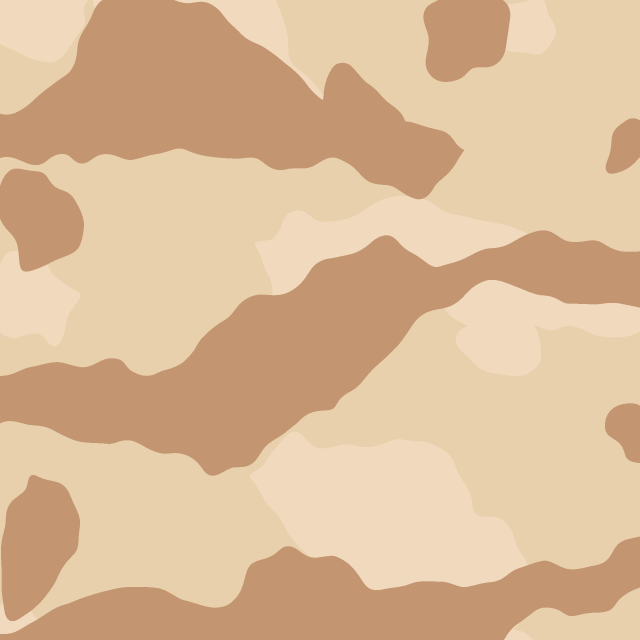
Reproduce this pattern procedurally as a WebGL 1 fragment shader.

```glsl
precision highp float;

// Desert camouflage in three flat colours: brown bands and islands over sand,
// with pale patches tucked behind their edges. Simple bands and ellipses get
// their lobed outlines from a noise warp; supersampling smooths the edges.

uniform vec2 u_resolution;

const vec3 SAND  = vec3(0.912, 0.814, 0.674);
const vec3 BROWN = vec3(0.765, 0.59, 0.445);
const vec3 PALE  = vec3(0.945, 0.85, 0.745);

float hash(vec2 p) {
  return fract(sin(dot(p, vec2(127.1, 311.7))) * 43758.5453);
}

// Value noise centred on zero
float noise(vec2 p) {
  vec2 i = floor(p), f = fract(p);
  f = f * f * (3.0 - 2.0 * f);
  float low  = mix(hash(i), hash(i + vec2(1.0, 0.0)), f.x);
  float high = mix(hash(i + vec2(0.0, 1.0)), hash(i + vec2(1.0, 1.0)), f.x);
  return mix(low, high, f.y) - 0.5;
}

vec2 noise2(vec2 p) {
  return vec2(noise(p), noise(p + vec2(37.2, 91.7)));
}

// Shared broad meanders, then lobes and small nicks that vary with the seed
vec2 warp(vec2 p, float seed) {
  return p + 0.075 * noise2(p * 5.0 + 4.6)
           + 0.065 * noise2(p * 12.0 + seed)
           + 0.022 * noise2(p * 25.0 + seed);
}

// Swelling of band k, one blunt bulge along its length
float bulge(float x, float k) {
  float t = (x - 0.47 + 0.2 * k) / 0.16;
  return exp(-t * t * t * t);
}

float bandCentre(float x, float k) {
  float base = 0.35 + 0.40 * k + 0.03 * k * k;
  float rise = 0.24 - 0.19 * k * k - 0.05 * k;
  float shift = 0.1 * k - 0.03 * (1.0 - abs(k));
  return base + rise * smoothstep(0.2, 0.75, x) + shift * bulge(x, k);
}

float bandHalfWidth(float x, float k) {
  float taper = 0.15 * max(k, 0.0) * smoothstep(0.6, 0.8, x);
  return 0.048 + (0.085 - 0.015 * abs(k)) * bulge(x, k) - taper;
}

// Ellipse repeated in height with the given period; negative inside
float island(vec2 p, vec2 centre, vec2 radius, float period) {
  vec2 q = p - centre;
  q.y = mod(q.y + 0.5 * period, period) - 0.5 * period;
  return length(q / radius) - 1.0;
}

vec2 islandCentre(float i) {
  return vec2(0.08 + 0.82 * i - 0.18 * i * i, 0.14 + 0.83 * i);
}

float islandPeriod(float i) {
  return 0.5 + 0.5 * mod(i, 2.0);
}

// Brown: sloping bands, islands, and a knob on the upper band
float brownField(vec2 p) {
  float d = island(p, vec2(0.55, 0.83), vec2(0.06, 0.08), 1.0);
  for (int n = 0; n < 3; n++) {
    float i = float(n), k = i - 1.0;
    vec2 radius = vec2(0.078, 0.084) - 0.018 * i;
    d = min(d, abs(p.y - bandCentre(p.x, k)) - bandHalfWidth(p.x, k));
    d = min(d, island(p, islandCentre(i), radius, islandPeriod(i)));
  }
  return d;
}

// Pale: ledges above and below the bands, patches beside the islands
float paleField(vec2 p) {
  float d = 1.0;
  for (int n = 0; n < 3; n++) {
    float i = float(n), k = i - 1.0;
    float x = p.x + 0.3 * max(k, 0.0);
    float y = p.y - bandCentre(p.x, k);
    float halfWidth = bandHalfWidth(p.x, k);
    float span = smoothstep(0.45, 0.56, x + 0.6 * y) * (1.0 - smoothstep(0.62, 0.98, x));
    float above = (0.15 - 0.05 * k + 0.06 * k * k) * span - 0.06;
    float below = 0.11 * smoothstep(0.66, 0.8, p.x) * (1.0 - abs(k)) - 0.06;
    d = min(d, max(y - halfWidth - above, -y - halfWidth - below));
    vec2 centre = islandCentre(i) + vec2(0.12 * i - 0.03, 0.15 * i - 0.15);
    d = min(d, island(p, centre, vec2(0.085, 0.075) - 0.02 * i, 0.5));
  }
  return d;
}

vec3 camouflage(vec2 p) {
  vec3 colour = mix(PALE, SAND, step(0.0, paleField(warp(p, 17.3))));
  return mix(BROWN, colour, step(0.0, brownField(warp(p, 4.6))));
}

void main() {
  // Average a 3 by 3 grid of samples inside each pixel
  vec3 sum = vec3(0.0);
  for (int j = 0; j < 3; j++) {
    for (int i = 0; i < 3; i++) {
      vec2 offset = (vec2(float(i), float(j)) - 1.0) / 3.0;
      sum += camouflage((gl_FragCoord.xy + offset) / u_resolution);
    }
  }
  gl_FragColor = vec4(sum / 9.0, 1.0);
}
```
